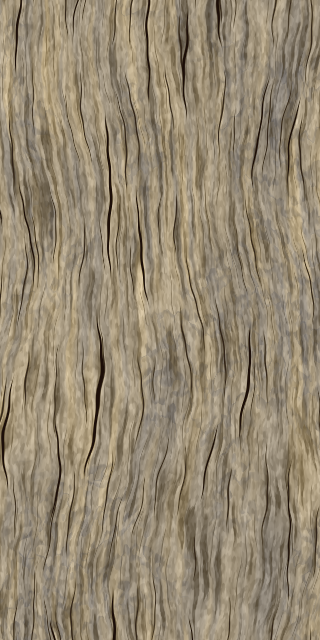
Reproduce this texture procedurally as a WebGL 2 fragment shader.

```glsl
#version 300 es
precision highp float;
// Weathered, sun-bleached timber with upright grain and drying cracks.
// Layered sines bend the grain, stretched cellular noise makes the fibres,
// and jittered cells hold tapering cracks at three sizes.

uniform vec2 u_resolution;
out vec4 fragColor;

vec3 hash3(vec2 cell) {
    vec3 h = vec3(dot(cell, vec2(127.1, 311.7)), dot(cell, vec2(269.5, 183.3)), dot(cell, vec2(419.2, 371.9)));
    return fract(sin(h) * 43758.545);
}

// Smooth cellular noise: random values blended by distance to jittered points.
float cellNoise(vec2 p) {
    vec2 base = floor(p);
    float total = 0.0, weights = 0.0;
    for (int j = -1; j <= 1; j++) {
        for (int i = -1; i <= 1; i++) {
            vec2 cell = base + vec2(i, j);
            vec3 h = hash3(cell);
            vec2 d = cell + h.xy - p;
            float w = exp(-7.0 * dot(d, d));
            total += w * h.z;
            weights += w;
        }
    }
    return total / weights - 0.5;
}

// One crack per cell, thinning out towards both ends.
float cracks(vec2 p, float columns, float rows, float halfWidth, float chance, float seed) {
    float column = floor(p.x * columns);
    float shift = hash3(vec2(column, seed)).x * 7.0;
    float y = p.y * rows + shift;
    vec3 shape = hash3(vec2(column + seed * 17.0, floor(y)));
    vec3 extra = hash3(vec2(floor(y) + seed * 5.0, column + 31.0));

    float center = mix(0.22, 0.78, shape.x) + 0.13 * sin(y * 5.0 + shape.y * 6.28);
    float reach = mix(0.2, 0.48, shape.y);
    float along = (fract(y) - 0.5) / reach;
    float width = halfWidth * mix(0.45, 1.15, shape.z) * (1.0 - along * along);
    float d = abs(fract(p.x * columns) - center) / columns;
    float soft = max(0.003, 1.0 / u_resolution.x);
    float ends = 1.0 - smoothstep(0.75, 1.0, abs(along));
    return clamp((width - d) / soft + 0.5, 0.0, 1.0) * ends * step(extra.x, chance);
}

void main() {
    vec2 p = gl_FragCoord.xy / u_resolution.x;

    // Bend of the grain, from slow sweeps to small jogs
    vec2 g = p;
    g.x += 0.034 * sin(p.y * 3.3 + p.x * 2.4 + 0.6);
    g.x += 0.012 * sin(p.y * 7.7 - p.x * 6.0 + 2.0);
    g.x += 0.0035 * sin(p.y * 23.0 + p.x * 31.0);
    g.x += 0.0015 * sin(p.y * 61.0 - p.x * 47.0);
    g.x += 0.2;

    // Fibres, speckle and broad stains
    float strands = cellNoise(g * vec2(48.0, 2.6));
    float fibres = cellNoise(g * vec2(105.0, 7.0) + 13.0);
    float speckle = cellNoise(g * vec2(190.0, 62.0) + 5.0);
    float flakes = cellNoise(g * vec2(62.0, 38.0) + 41.0);
    float stain = cellNoise(g * vec2(7.0, 3.2) + 29.0);
    float tone = 0.642 + 0.11 * strands + 0.15 * fibres + 0.13 * speckle;
    tone += 0.07 * flakes + 0.09 * stain;
    tone -= 0.09 * smoothstep(0.16, 0.38, -fibres);

    // Ragged grey bands lying across the grain
    float wave = sin(p.y * 46.0 + 3.0 * sin(g.x * 17.0) + 5.0 * flakes + 7.0 * stain);
    float band = smoothstep(0.25, 0.95, wave) * smoothstep(-0.1, 0.25, cellNoise(p * vec2(5.0, 3.5) + 61.0));
    tone -= 0.065 * band * (0.8 + fibres);

    // Cracks: long splits, shorter checks and hairlines
    float splits = cracks(g, 9.0, 1.6, 0.0046, 0.66, 1.0);
    float checks = cracks(g + 0.013, 19.0, 2.5, 0.0023, 0.58, 2.0);
    float hairs = cracks(g + 0.007, 43.0, 3.9, 0.0010, 0.6, 3.0);
    float litEdge = cracks(g - vec2(0.006, 0.0), 9.0, 1.6, 0.0046, 0.66, 1.0);
    tone += 0.05 * litEdge;
    tone = mix(tone, 0.34, 0.75 * hairs);
    tone = mix(tone, 0.17, 0.92 * checks);
    tone = mix(tone, 0.11, splits);

    // Tan wood, greyer in the bands and warmer along some strands
    vec3 color = tone - vec3(0.0, 0.054, 0.08 + 0.07 * smoothstep(0.1, 0.4, tone));
    float warmth = (0.09 * strands + 0.05 * stain - 0.03 * band) * smoothstep(0.2, 0.5, tone);
    color += warmth * vec3(0.35, 0.0, -0.8);
    fragColor = vec4(clamp(color, 0.0, 1.0), 1.0);
}
```
